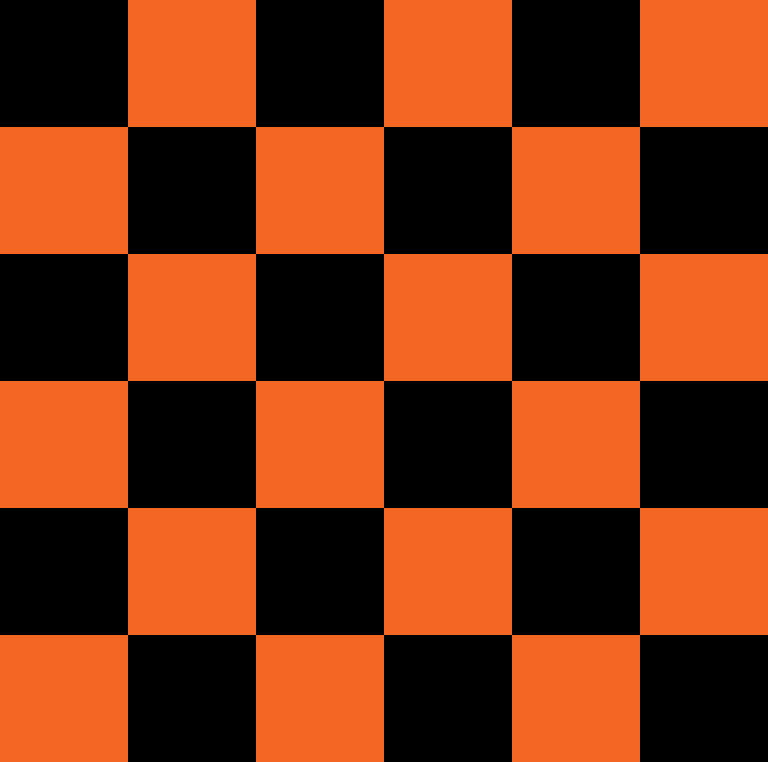
Give the GLSL for this pattern, as a Shadertoy shader.

```glsl
// Checkerboard of flat orange and black cells, six across and six down.

#define CELLS vec2(6.0, 6.0)              // cells across and down
#define ORANGE vec3(0.956, 0.400, 0.137)
#define BLACK vec3(0.0)
#define EDGE_PIXELS 1.0                   // width of the smoothed edge

// Square wave per axis: +1 in even cells, -1 in odd cells, with smoothed steps.
vec2 squareWave(vec2 cellPos, vec2 edgeWidth) {
    vec2 edgeDistance = 0.5 - abs(fract(cellPos) - 0.5);
    vec2 parity = 1.0 - 2.0 * mod(floor(cellPos), 2.0);
    return parity * clamp(2.0 * edgeDistance / edgeWidth, 0.0, 1.0);
}

void mainImage(out vec4 fragColor, in vec2 fragCoord) {
    vec2 cellPos = fragCoord / iResolution.xy * CELLS;
    vec2 edgeWidth = EDGE_PIXELS * CELLS / iResolution.xy;

    // The product of both waves is the checker sign; the lower left is orange.
    vec2 wave = squareWave(cellPos, edgeWidth);
    float coverage = 0.5 + 0.5 * wave.x * wave.y;

    fragColor = vec4(mix(BLACK, ORANGE, coverage), 1.0);
}
```
